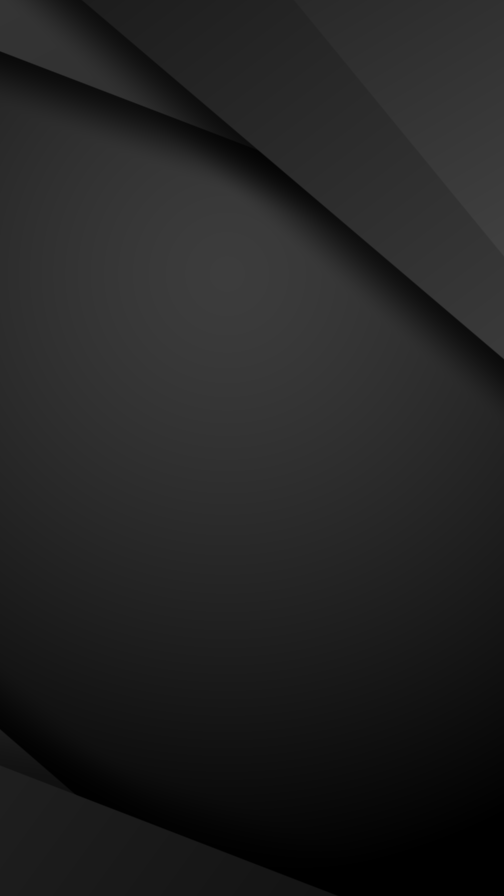
Write a WebGL 2 fragment shader that draws this background.

```glsl
#version 300 es
precision highp float;
// Dark layered paper: a radial glow fades to black behind slanted panels.
// Each panel is a half plane from a signed line distance, and the upper
// layers drop soft shadows on whatever lies below them.

uniform vec2 u_resolution;
out vec4 fragColor;

// Canvas space: x in 0..1, y in 0..HEIGHT, origin at the lower left
const float HEIGHT = 16.0 / 9.0;

// Background glow
const vec2 GLOW_CENTER = vec2(0.451, 1.234);
const float GLOW_RADIUS = 1.204;
const float GLOW_LEVEL = 0.235;
const float GLOW_FALLOFF = 1.4;

// Panel edges: start point in xy, end point in zw, left to right
const vec4 CORNER_EDGE = vec4(0.0, 1.676, 0.514, 1.479);
const vec4 BAND_EDGE = vec4(0.162, 1.778, 1.0, 1.065);
const vec4 LIGHT_EDGE = vec4(0.583, 1.778, 1.0, 1.269);
const vec4 WEDGE_EDGE = vec4(0.0, 0.331, 0.150, 0.201);
const vec4 BASE_EDGE = vec4(0.0, 0.259, 0.671, 0.0);

// Panel tones: slope in x, slope in y, level at the edge's start point
const vec3 CORNER_TONE = vec3(-0.02, 0.04, 0.200);
const vec3 BAND_TONE = vec3(0.065, -0.086, 0.110);
const vec3 LIGHT_TONE = vec3(0.072, -0.120, 0.160);
const vec3 WEDGE_TONE = vec3(-0.12, 0.10, 0.125);
const vec3 BASE_TONE = vec3(-0.055, 0.04, 0.120);

// Shadows
const float SHADOW_WIDTH = 0.105;
const float SHADOW_FLOOR = 0.25;
const float WEDGE_SHADOW_FLOOR = 0.6;

// Signed distance to an edge line, positive above it
float edgeDistance(vec2 p, vec4 edge) {
    vec2 along = normalize(edge.zw - edge.xy);
    return dot(p - edge.xy, vec2(-along.y, along.x));
}

// Brightness factor at a distance from a shadow-casting edge
float shadow(float dist, float darkest) {
    return mix(darkest, 1.0, smoothstep(-0.01, SHADOW_WIDTH, dist));
}

// Linear gradient across a panel
float panelTone(vec2 p, vec4 edge, vec3 tone) {
    return tone.z + dot(p - edge.xy, tone.xy);
}

void main() {
    vec2 p = gl_FragCoord.xy / u_resolution * vec2(1.0, HEIGHT);
    float pixel = 1.0 / u_resolution.x;

    float corner = edgeDistance(p, CORNER_EDGE);
    float band = edgeDistance(p, BAND_EDGE);
    float light = edgeDistance(p, LIGHT_EDGE);
    float wedge = -edgeDistance(p, WEDGE_EDGE);
    float base = -edgeDistance(p, BASE_EDGE);

    // Glow with the shadows of the surrounding panels
    float reach = min(length(p - GLOW_CENTER) / GLOW_RADIUS, 1.0);
    float tone = GLOW_LEVEL * (1.0 - pow(reach, GLOW_FALLOFF));
    tone *= shadow(-corner, SHADOW_FLOOR) * shadow(-wedge, SHADOW_FLOOR);
    tone *= shadow(-base, SHADOW_FLOOR);

    // Upper left corner, then the band's shadow over everything below it
    float cover = smoothstep(-pixel, pixel, corner);
    tone = mix(tone, panelTone(p, CORNER_EDGE, CORNER_TONE), cover);
    tone *= shadow(-band, SHADOW_FLOOR);

    // Diagonal band and the lighter panel on top of it
    cover = smoothstep(-pixel, pixel, band);
    tone = mix(tone, panelTone(p, BAND_EDGE, BAND_TONE), cover);
    cover = smoothstep(-pixel, pixel, light);
    tone = mix(tone, panelTone(p, LIGHT_EDGE, LIGHT_TONE), cover);

    // Lower left wedge, shaded by the base panel that overlaps it
    float wedgeTone = panelTone(p, WEDGE_EDGE, WEDGE_TONE);
    wedgeTone *= shadow(-base, WEDGE_SHADOW_FLOOR);
    tone = mix(tone, wedgeTone, smoothstep(-pixel, pixel, wedge));
    cover = smoothstep(-pixel, pixel, base);
    tone = mix(tone, panelTone(p, BASE_EDGE, BASE_TONE), cover);

    fragColor = vec4(vec3(max(tone, 0.0)), 1.0);
}
```
